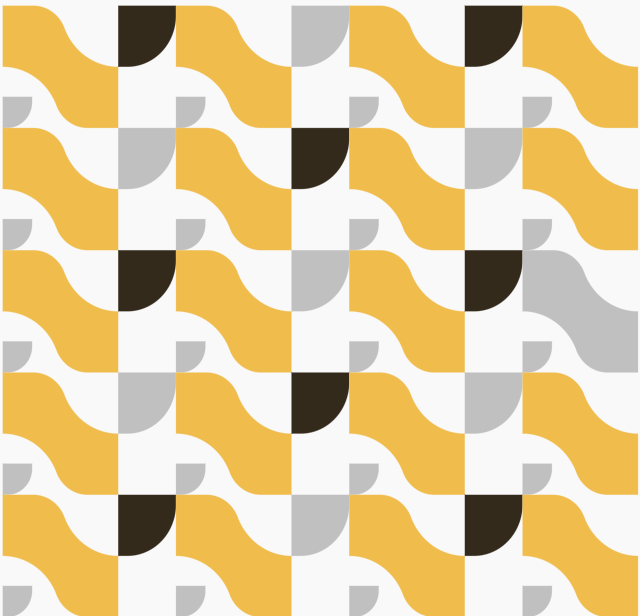
Write a Shadertoy shader that draws this pattern.

```glsl
// Rows of S-shaped waves with rounded leaves in a checker of two tones.
// Each tile is 3 x 2 units: a wave, a large leaf and a small leaf, drawn
// from circle and box distances; neighbouring tiles are blended at seams.

#define COLUMNS 4
#define ROWS 5
#define MARGIN vec2(0.0042, 0.0092)   // left and top border, share of canvas
#define UNIT vec2(0.09025, 0.09925)   // one tile unit, share of canvas
#define SHOULDER 0.58                 // radius of the wave's convex bend
#define LEAF_ROUND 0.84               // corner radius of a leaf of size 1
#define SOFTNESS 0.0013               // edge half width, share of height
#define PAPER vec3(0.976, 0.975, 0.977)
#define GOLD vec3(0.94, 0.737, 0.30)
#define SILVER vec3(0.755, 0.752, 0.752)
#define UMBER vec3(0.205, 0.165, 0.11)

const vec2 TILE = vec2(3.0, 2.0);

float boxDistance(vec2 p, vec2 centre, vec2 halfSize) {
    vec2 d = abs(p - centre) - halfSize;
    return max(d.x, d.y);
}

// Upper edge: flat, then a convex arc, then a tangent concave unit arc.
float waveEdge(vec2 p) {
    vec2 bend = vec2(2.0 - sqrt(1.0 + 2.0 * SHOULDER), SHOULDER);
    float joint = SHOULDER * (2.0 - p.x) / (2.0 - bend.x);
    if (p.y > joint) return 1.0 - length(p - vec2(2.0, 0.0));
    if (p.x < bend.x) return -p.y;
    return length(p - bend) - SHOULDER;
}

// The lower edge is the upper one turned half a circle.
float waveDistance(vec2 p) {
    float edges = max(waveEdge(p), waveEdge(2.0 - p));
    return max(edges, boxDistance(p, vec2(1.0), vec2(1.0)));
}

// Square with only its lower right corner rounded.
float leafDistance(vec2 p, vec2 corner, float size) {
    vec2 q = (p - corner) / size;
    float square = boxDistance(q, vec2(0.5), vec2(0.5));
    vec2 toArc = q - (1.0 - LEAF_ROUND);
    float arc = length(max(toArc, 0.0)) - LEAF_ROUND;
    return max(square, arc) * size;
}

float coverage(float dist, float soft) {
    return 1.0 - smoothstep(-soft, soft, dist);
}

void mainImage(out vec4 fragColor, in vec2 fragCoord) {
    // Canvas position in tile units, y pointing down
    vec2 uv = fragCoord / iResolution.xy;
    vec2 p = (vec2(uv.x, 1.0 - uv.y) - MARGIN) / UNIT;
    float soft = max(SOFTNESS, 0.6 / iResolution.y) / UNIT.y;

    vec3 colour = PAPER;
    ivec2 home = ivec2(floor(p / TILE));

    for (int j = -1; j <= 1; j++)
    for (int i = -1; i <= 1; i++) {
        ivec2 id = home + ivec2(i, j);
        if (id.x < 0 || id.y < 0 || id.x >= COLUMNS || id.y >= ROWS) continue;
        vec2 q = p - vec2(id) * TILE;

        // Wave, with a single silver one in the last column
        bool odd = id.x == COLUMNS - 1 && id.y == ROWS / 2;
        vec3 waveColour = odd ? SILVER : GOLD;
        colour = mix(colour, waveColour, coverage(waveDistance(q), soft));

        // Small leaf under the wave
        float small = leafDistance(q, vec2(0.0, 1.49), 0.51);
        colour = mix(colour, SILVER, coverage(small, soft));

        // Large leaf between waves, tones alternating as a checker
        if (id.x < COLUMNS - 1) {
            vec3 leafColour = (id.x + id.y) % 2 == 0 ? UMBER : SILVER;
            float large = leafDistance(q, vec2(2.0, 0.0), 1.0);
            colour = mix(colour, leafColour, coverage(large, soft));
        }
    }

    fragColor = vec4(colour, 1.0);
}
```
